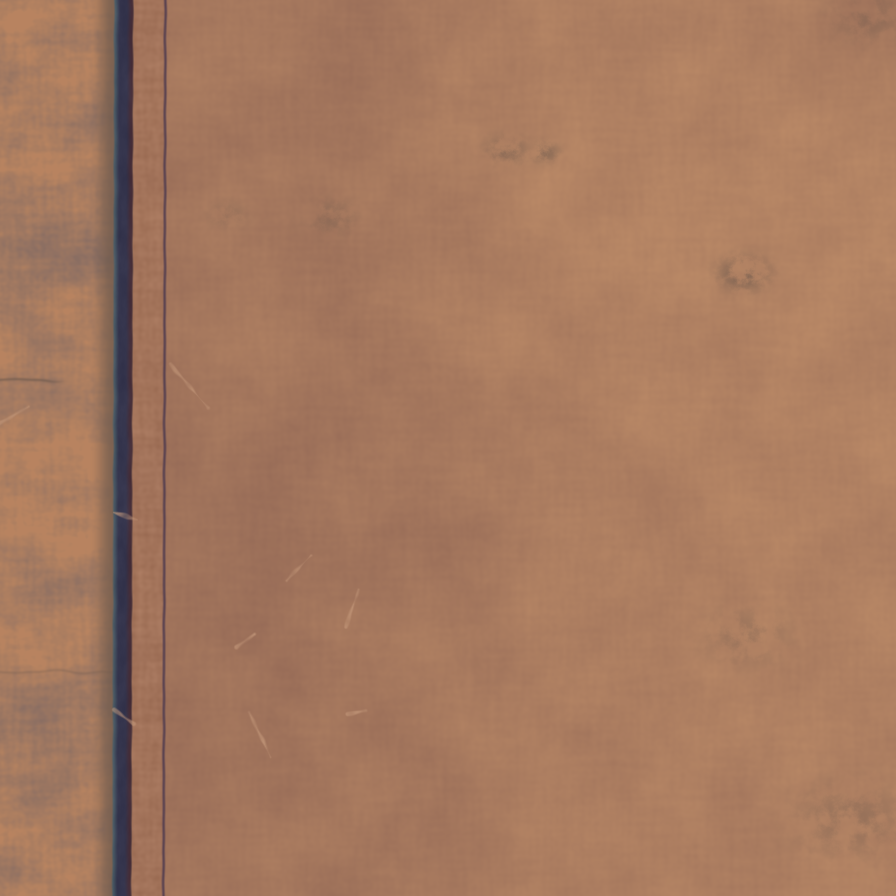
This texture is drawn by a Shadertoy shader. Its source:

```glsl
// Worn copper-brown board with a dark vertical groove and a thin ruled line at left.
// Layered gradient noise makes the stains and weave; lists of soft ellipses and
// segments place the broad shading, smudges and pale scratches.

const vec3 DARK_TAN = vec3(0.600, 0.428, 0.345);
const vec3 LIGHT_TAN = vec3(0.718, 0.528, 0.396);
const vec3 SPINE_TAN = vec3(0.720, 0.515, 0.375);
const vec3 SPINE_GREY = vec3(0.540, 0.430, 0.385);
const vec3 STRIP_TAN = vec3(0.640, 0.450, 0.350);
const vec3 NAVY = vec3(0.205, 0.205, 0.300);
const vec3 TEAL = vec3(0.290, 0.360, 0.400);
const vec3 PLUM = vec3(0.270, 0.175, 0.215);
const vec3 RULE_COLOR = vec3(0.330, 0.245, 0.310);
const vec3 SMUDGE_COLOR = vec3(0.430, 0.350, 0.300);
const vec3 SCRATCH_COLOR = vec3(0.780, 0.610, 0.490);
const float GROOVE_LEFT = 0.1265;
const float GROOVE_RIGHT = 0.1475;
const float RULE_X = 0.1835;
const float RULE_HALF = 0.0014;
const float LEAN = 0.0020;      // sideways drift of the vertical lines
const float STAIN_AMOUNT = 0.34;
const float WEAVE_AMOUNT = 0.10;

// Broad shading: centre, radius, tone change.
const vec4 SHADES[8] = vec4[8](
    vec4(0.38, 0.47, 0.16, -0.22), vec4(0.28, 0.16, 0.22, -0.16),
    vec4(0.40, 0.93, 0.14, -0.18), vec4(0.22, 0.40, 0.10, -0.10),
    vec4(0.62, 0.78, 0.20, 0.14), vec4(0.92, 0.70, 0.18, 0.14),
    vec4(0.24, 0.92, 0.08, 0.15), vec4(0.98, 0.98, 0.06, -0.45));

// Smudges: centre, radius, strength.
const vec4 SMUDGES[8] = vec4[8](
    vec4(0.565, 0.832, 0.020, 0.55), vec4(0.608, 0.830, 0.014, 0.60),
    vec4(0.830, 0.695, 0.022, 0.85), vec4(0.370, 0.758, 0.024, 0.38),
    vec4(0.254, 0.760, 0.018, 0.30), vec4(0.835, 0.290, 0.038, 0.32),
    vec4(0.950, 0.085, 0.050, 0.35), vec4(0.968, 0.980, 0.034, 0.35));

// Scratches: start and end.
const vec4 SCRATCHES[9] = vec4[9](
    vec4(0.320, 0.352, 0.347, 0.380), vec4(0.386, 0.300, 0.400, 0.342),
    vec4(0.278, 0.205, 0.302, 0.155), vec4(0.388, 0.203, 0.408, 0.207),
    vec4(0.190, 0.594, 0.232, 0.545), vec4(0.264, 0.278, 0.284, 0.292),
    vec4(0.127, 0.428, 0.153, 0.420), vec4(0.127, 0.208, 0.149, 0.192),
    vec4(0.000, 0.528, 0.032, 0.546));

vec2 gradientAt(vec2 cell) {
    uvec2 q = uvec2(ivec2(cell) + 4096);
    uint h = q.x * 374761393u + q.y * 668265263u;
    h = (h ^ (h >> 13)) * 1274126177u;
    float a = float((h ^ (h >> 16)) & 65535u) * 6.2832 / 65536.0;
    return vec2(cos(a), sin(a));
}

float noise(vec2 p) {
    vec2 i = floor(p), f = fract(p);
    vec2 u = f * f * f * (f * (f * 6.0 - 15.0) + 10.0);
    vec2 e = vec2(1.0, 0.0);
    float low = mix(dot(gradientAt(i), f), dot(gradientAt(i + e), f - e), u.x);
    float high = mix(dot(gradientAt(i + e.yx), f - e.yx), dot(gradientAt(i + 1.0), f - 1.0), u.x);
    return mix(low, high, u.y);
}

float fbm(vec2 p) {
    float sum = 0.0, amp = 1.0;
    for (int k = 0; k < 5; k++) {
        sum += amp * noise(p);
        p = mat2(1.6, 1.2, -1.2, 1.6) * p + 7.3;
        amp *= 0.55;
    }
    return sum;
}

float segment(vec2 p, vec2 a, vec2 b) {
    vec2 d = b - a;
    return length(p - a - d * clamp(dot(p - a, d) / dot(d, d), 0.0, 1.0));
}

float weave(vec2 p) {
    return noise(p * vec2(150.0, 22.0)) + noise(p * vec2(20.0, 140.0) + 31.0) + 0.7 * noise(p * 170.0);
}

vec3 coverColor(vec2 p) {
    float tone = 0.36 + 0.38 * smoothstep(0.15, 0.90, p.x);
    for (int k = 0; k < 8; k++) {
        vec2 d = (p - SHADES[k].xy) / SHADES[k].z;
        tone += SHADES[k].w * exp(-dot(d, d));
    }
    tone += STAIN_AMOUNT * fbm(p * 9.0) + WEAVE_AMOUNT * weave(p);
    vec3 col = mix(DARK_TAN, LIGHT_TAN, tone);
    for (int k = 0; k < 8; k++) {
        vec2 d = (p - SMUDGES[k].xy) / (SMUDGES[k].z * vec2(1.15, 0.80));
        float broken = smoothstep(-0.35, 0.55, fbm(p * 45.0 + float(k)));
        col = mix(col, SMUDGE_COLOR, SMUDGES[k].w * broken * exp(-dot(d, d)));
    }
    return col;
}

vec3 spineColor(vec2 p) {
    float grey = 0.28 + 0.55 * fbm(p * vec2(11.0, 19.0) + 5.0) + 0.22 * weave(p);
    grey += 0.45 * exp(-pow((p.y - 0.715) / 0.035, 2.0)) + 0.30 * exp(-pow((p.y - 0.19) / 0.05, 2.0));
    grey -= 0.25 * exp(-pow((p.y - 0.45) / 0.05, 2.0));
    vec3 col = mix(SPINE_TAN, SPINE_GREY, clamp(grey, 0.0, 1.0));
    // Thin cross creases and the shadow beside the groove
    float wave = 0.010 * noise(vec2(p.x * 25.0, 2.0));
    float crease = exp(-pow((p.y - 0.576 - wave) / 0.0018, 2.0)) * (1.0 - smoothstep(0.05, 0.08, p.x));
    crease += 0.45 * exp(-pow((p.y - 0.25 + wave) / 0.0018, 2.0));
    col = mix(col, SMUDGE_COLOR, 0.55 * crease);
    return mix(col, SMUDGE_COLOR, 0.75 * smoothstep(0.100, GROOVE_LEFT, p.x));
}

void mainImage(out vec4 fragColor, in vec2 fragCoord) {
    vec2 p = fragCoord / iResolution.xy;
    float soft = max(0.0015, 0.75 / iResolution.x);
    float x = p.x - LEAN * (p.y - 0.5) + 0.0012 * noise(vec2(3.0, p.y * 35.0));

    vec3 cover = coverColor(p);
    vec3 strip = mix(cover, STRIP_TAN + 0.035 * weave(p), 0.65);
    vec3 col = mix(strip, cover, smoothstep(-soft, soft, x - RULE_X));
    col = mix(spineColor(p), col, smoothstep(-soft, soft, x - GROOVE_RIGHT));

    // Groove: worn teal rim, navy floor, plum shadow
    float across = (x - GROOVE_LEFT) / (GROOVE_RIGHT - GROOVE_LEFT);
    vec3 groove = mix(TEAL, NAVY, smoothstep(0.0, 0.32, across));
    groove = mix(groove, PLUM, smoothstep(0.62, 0.95, across)) + 0.025 * fbm(p * vec2(60.0, 25.0));
    float inGroove = smoothstep(-soft, soft, x - GROOVE_LEFT) * smoothstep(-soft, soft, GROOVE_RIGHT - x);
    col = mix(col, groove, inGroove);

    float rule = 1.0 - smoothstep(-soft, soft, abs(x - RULE_X) - RULE_HALF);
    col = mix(col, RULE_COLOR, 0.9 * rule);

    for (int k = 0; k < 9; k++) {
        float d = segment(p, SCRATCHES[k].xy, SCRATCHES[k].zw) + 0.003 * noise(p * 60.0);
        float worn = 0.45 + 0.5 * noise(p * 90.0);
        col = mix(col, SCRATCH_COLOR, worn * (1.0 - smoothstep(0.0, 0.0015 + soft, d)));
    }
    fragColor = vec4(clamp(col, 0.0, 1.0), 1.0);
}
```
